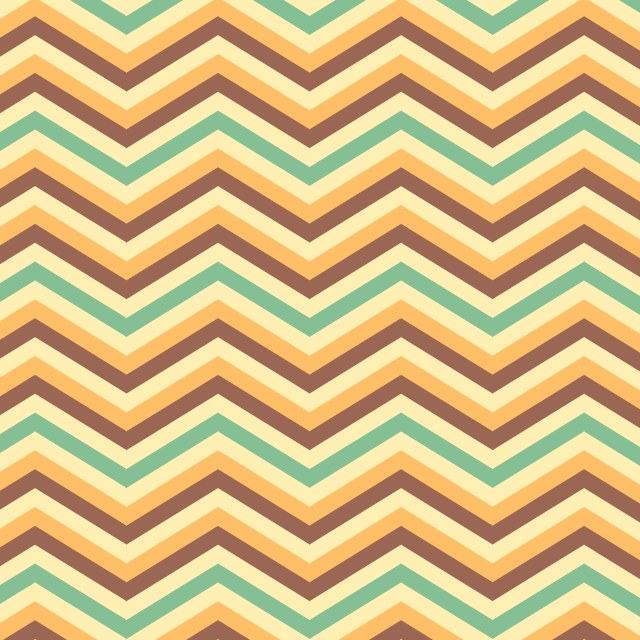
Reproduce this pattern procedurally as a WebGL 1 fragment shader.

```glsl
precision highp float;

uniform vec2 u_resolution;

#define ZIGZAG_PERIOD 0.2860
#define ZIGZAG_HEIGHT 0.0882
#define FIRST_PEAK vec2(0.0547, 0.1728)
#define STRIPE_WIDTH 0.02949
#define STRIPES_PER_REPEAT 8.0
#define CREAM vec3(1.0, 0.937, 0.698)
#define ORANGE vec3(1.0, 0.749, 0.4)
#define BROWN vec3(0.6, 0.404, 0.325)
#define GREEN vec3(0.522, 0.749, 0.58)

// 0 at each peak, 1 at each valley
float zigzag(float x) {
    float phase = fract((x - FIRST_PEAK.x) / ZIGZAG_PERIOD);
    return 1.0 - abs(2.0 * phase - 1.0);
}

// One green stripe, then cream, orange and brown in rotation
vec3 stripeColor(float index) {
    float slot = mod(index + 0.5, STRIPES_PER_REPEAT);
    if (slot < 1.0) return GREEN;
    float kind = mod(slot, 3.0);
    if (kind < 1.0) return BROWN;
    return kind < 2.0 ? CREAM : ORANGE;
}

void main() {
    vec2 uv = gl_FragCoord.xy / u_resolution;

    // Distance down from the first green peak, in stripes
    float depth = 1.0 - uv.y - ZIGZAG_HEIGHT * zigzag(uv.x);
    float stripe = (depth - FIRST_PEAK.y) / STRIPE_WIDTH;

    // Blend across the nearest edge over one pixel along its normal
    float slope = 2.0 * ZIGZAG_HEIGHT / ZIGZAG_PERIOD;
    float pixel = length(vec2(slope, 1.0) / u_resolution) / STRIPE_WIDTH;
    float edge = floor(stripe + 0.5);
    float blend = clamp((stripe - edge) / pixel + 0.5, 0.0, 1.0);

    vec3 color = mix(stripeColor(edge - 1.0), stripeColor(edge), blend);
    gl_FragColor = vec4(color, 1.0);
}
```
